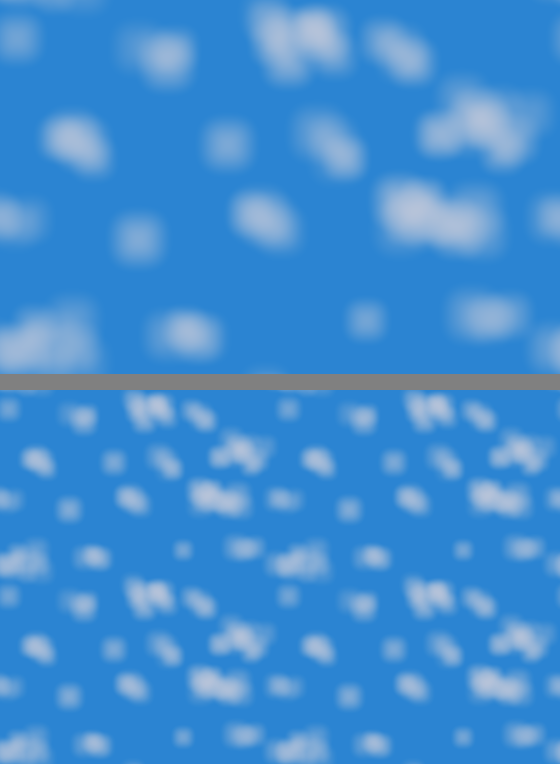
Top: one tile. Bottom: repeated 2 by 2.
Give the GLSL for this texture, as a WebGL 2 fragment shader.

```glsl
#version 300 es
precision highp float;
// Soft blurred white clouds of mixed size scattered over a clear blue sky, tiling.

#define SKY vec3(0.167, 0.518, 0.822)
#define CLOUD vec3(0.780, 0.795, 0.855)
#define GRID 4            // clouds per row and per column
#define DRIFT 0.36        // cloud displacement, in cells
#define PUFF_RADIUS 0.084 // mean puff radius, in canvas heights
#define PUFF_ALPHA 0.46   // mean puff opacity
#define SQUARENESS 2.6    // 2 gives round puffs, more gives boxier ones
#define LARGE_LENGTH 0.26
#define MEDIUM_LENGTH 0.13
#define TILT -0.42        // mean direction of the clouds, in radians
#define TILT_RANGE 0.8
#define SEED 8.0

uniform vec2 u_resolution;
out vec4 outColor;

vec2 hash2(vec2 p) {
  p += SEED;
  return fract(sin(vec2(dot(p, vec2(127.1, 311.7)),
                        dot(p, vec2(269.5, 183.3)))) * 43758.5453);
}

// Slightly boxy bump that fades smoothly to nothing at the radius
float puff(vec2 d, float radius) {
  vec2 q = pow(abs(d) / radius + 1e-5, vec2(SQUARENESS));
  float distanceSquared = pow(q.x + q.y, 2.0 / SQUARENESS);
  return pow(max(1.0 - distanceSquared, 0.0), 1.8);
}

// Clear sky left after a chain of overlapping puffs; d is relative to its centre
float cloudGap(vec2 d, vec2 cell, float kind) {
  bool large = kind < 0.5;
  bool small = abs(kind - 2.0) < 0.5;
  int count = large ? 10 : (small ? 1 : 4);
  float span = large ? LARGE_LENGTH : (small ? 0.0 : MEDIUM_LENGTH);
  float spread = large ? 0.13 : 0.05;
  float strength = PUFF_ALPHA * (large ? 1.0 : (small ? 1.05 : 0.8));
  float turn = TILT + (hash2(cell + 17.0).x - 0.5) * TILT_RANGE;
  float angle = turn * (large ? 0.4 : 1.0);
  vec2 axis = vec2(cos(angle), sin(angle));
  vec2 side = vec2(-axis.y, axis.x);

  float gap = 1.0;
  for (int i = 0; i < count; i++) {
    vec2 key = cell * 7.0 + float(i) * vec2(3.7, 5.3);
    vec2 place = hash2(key) - 0.5;
    vec2 look = hash2(key + 41.0) - 0.5;
    float along = (float(i) + 0.5) / float(count) - 0.5;
    vec2 centre = axis * (along * span + place.x * 0.03) + side * place.y * spread;
    float radius = PUFF_RADIUS * (1.0 + 0.3 * look.x);
    float alpha = strength * (1.0 + (small ? 0.3 : 0.9) * look.y);
    gap *= 1.0 - alpha * puff(d - centre, radius);
  }
  return gap;
}

void main() {
  vec2 size = vec2(u_resolution.x / u_resolution.y, 1.0);
  vec2 p = gl_FragCoord.xy / u_resolution.y;

  // Staggered, jittered grid of clouds, measured around the wrapped canvas
  float gap = 1.0;
  for (int y = 0; y < GRID; y++) {
    for (int x = 0; x < GRID; x++) {
      vec2 cell = vec2(x, y);
      float kind = mod(cell.x + 2.0 * cell.y + floor(cell.y * 0.5), 4.0);
      vec2 jitter = (hash2(cell) - 0.5) * DRIFT;
      float stagger = 0.5 * mod(cell.y, 2.0);
      vec2 centre = (cell + 0.5 + jitter + vec2(stagger, 0.0)) / float(GRID) * size;
      vec2 d = p - centre;
      d -= size * floor(d / size + 0.5);
      gap *= cloudGap(d, cell, kind);
    }
  }

  outColor = vec4(mix(SKY, CLOUD, 1.0 - gap), 1.0);
}
```
